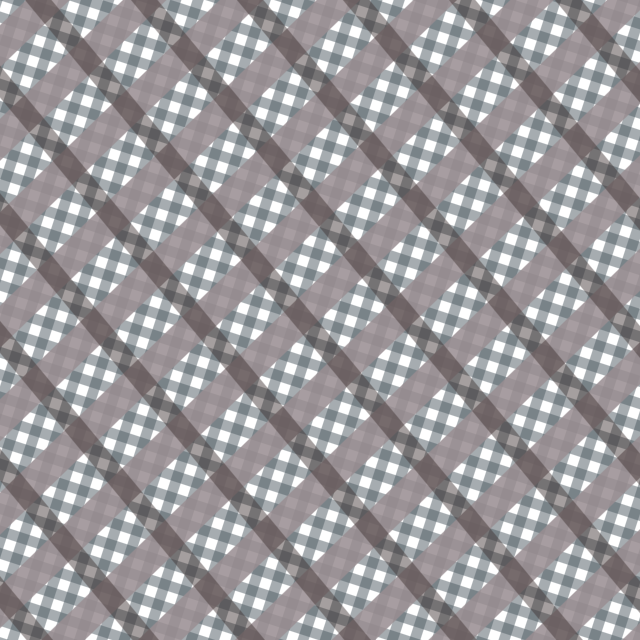
Give the GLSL for this pattern, as a three.js fragment shader.

```glsl
varying vec2 vUv;

// Coverage of parallel stripes: angle of the lines in degrees, spacing in
// canvas units, stripe centre and width as fractions of the spacing.
float stripes(vec2 p, float angle, float spacing, float centre, float width) {
  float a = radians(angle);
  float t = dot(p, vec2(-sin(a), cos(a))) / spacing;
  float edge = 0.6 * fwidth(t);
  float d = abs(fract(t - centre + 0.5) - 0.5);
  return 1.0 - smoothstep(0.5 * width - edge, 0.5 * width + edge, d);
}

// Lays a translucent ink over the cloth.
vec3 overlay(vec3 cloth, vec3 ink, float opacity, float coverage) {
  return mix(cloth, ink, opacity * coverage);
}

void main() {
  vec3 white = vec3(1.0);
  vec3 slate = vec3(0.30, 0.35, 0.38);
  vec3 mauve = vec3(0.60, 0.555, 0.57);
  vec3 umber = vec3(0.235, 0.185, 0.18);

  // Fine gingham
  float checkSize = 0.0332;
  vec3 color = white;
  color = overlay(color, slate, 0.5, stripes(vUv, -18.0, checkSize, 0.88, 0.5));
  color = overlay(color, slate, 0.5, stripes(vUv, 72.0, checkSize, 0.44, 0.5));

  // Broad rising bands
  color = overlay(color, mauve, 0.86, stripes(vUv, 44.0, 0.1051, 0.35, 0.45));

  // Narrow falling bands
  color = overlay(color, umber, 0.46, stripes(vUv, -50.3, 0.1274, 0.375, 0.25));

  gl_FragColor = vec4(color, 1.0);
}
```
